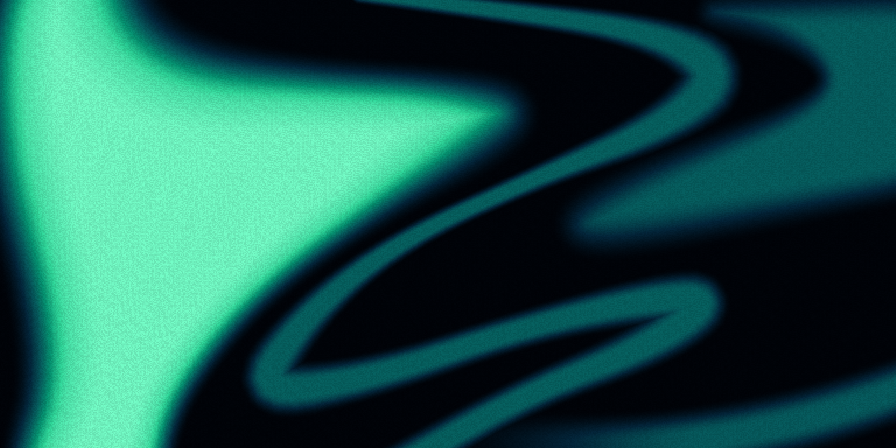
Write a Shadertoy shader that draws this background.

```glsl
// Soft glowing green sheet with winding teal ribbons on near-black, with film grain.

const int POINTS = 16;
const int STEPS = 6;

// Control points: x, y in canvas heights, then edge softness or half width.
const vec3 SHEET[POINTS] = vec3[POINTS](
    vec3(0.03, 1.12, 0.06), vec3(0.25, 1.12, 0.08), vec3(0.29, 0.95, 0.09), vec3(0.43, 0.855, 0.08),
    vec3(0.68, 0.825, 0.06), vec3(0.97, 0.81, 0.055), vec3(1.16, 0.765, 0.08), vec3(1.09, 0.69, 0.08),
    vec3(0.86, 0.545, 0.05), vec3(0.625, 0.38, 0.04), vec3(0.47, 0.22, 0.04), vec3(0.37, 0.06, 0.04),
    vec3(0.35, -0.12, 0.04), vec3(0.01, -0.10, 0.05), vec3(0.125, 0.19, 0.07), vec3(-0.03, 0.74, 0.07));

const vec3 RIBBON[POINTS] = vec3[POINTS](
    vec3(0.52, 1.05, 0.015), vec3(1.09, 0.98, 0.02), vec3(1.46, 0.93, 0.03), vec3(1.62, 0.84, 0.06),
    vec3(1.50, 0.725, 0.04), vec3(1.20, 0.605, 0.02), vec3(0.885, 0.46, 0.022), vec3(0.68, 0.295, 0.035),
    vec3(0.56, 0.115, 0.05), vec3(0.83, 0.155, 0.035), vec3(1.17, 0.27, 0.03), vec3(1.46, 0.335, 0.04),
    vec3(1.595, 0.335, 0.05), vec3(1.46, 0.23, 0.04), vec3(1.12, 0.10, 0.03), vec3(0.60, -0.22, 0.05));

const vec3 VEIL[POINTS] = vec3[POINTS](
    vec3(1.54, 0.98, 0.05), vec3(1.71, 0.94, 0.05), vec3(1.82, 0.88, 0.035), vec3(1.855, 0.81, 0.03),
    vec3(1.77, 0.745, 0.04), vec3(1.61, 0.68, 0.045), vec3(1.43, 0.605, 0.05), vec3(1.28, 0.52, 0.06),
    vec3(1.30, 0.465, 0.06), vec3(1.48, 0.485, 0.06), vec3(1.69, 0.525, 0.055), vec3(1.875, 0.56, 0.05),
    vec3(2.08, 0.60, 0.05), vec3(2.35, 0.80, 0.05), vec3(2.10, 1.00, 0.06), vec3(1.80, 0.99, 0.05));

float hash(vec2 p) {
    return fract(sin(dot(p, vec2(127.1, 311.7))) * 43758.5453);
}

// Point on one piece of a quadratic B-spline.
vec3 spline(vec3 a, vec3 b, vec3 c, float t) {
    return mix(mix(mix(a, b, 0.5), b, t), mix(b, mix(b, c, 0.5), t), t);
}

// Distance to the curve divided by its local width; positive inside a closed loop.
float curveDistance(vec2 p, vec3 points[POINTS], int pieces) {
    float nearest = 1e3;
    float side = -1.0;
    for (int i = 0; i < pieces; i++) {
        vec3 a = points[i];
        vec3 b = points[(i + 1) % POINTS];
        vec3 c = points[(i + 2) % POINTS];
        vec3 from = spline(a, b, c, 0.0);
        for (int k = 1; k <= STEPS; k++) {
            vec3 to = spline(a, b, c, float(k) / float(STEPS));
            vec2 edge = to.xy - from.xy;
            vec2 offset = p - from.xy;
            float t = clamp(dot(offset, edge) / dot(edge, edge), 0.0, 1.0);
            nearest = min(nearest, length(offset - edge * t) / mix(from.z, to.z, t));
            // Each crossing to the right flips inside and outside
            if ((from.y > p.y) != (to.y > p.y) && offset.x < edge.x * offset.y / edge.y) side = -side;
            from = to;
        }
    }
    return nearest * side;
}

// Gradient from night through teal to mint.
vec3 ramp(float level) {
    float t = level * 5.0;
    vec3 color = vec3(0.0, 0.01, 0.03);
    color = mix(color, vec3(0.01, 0.14, 0.22), clamp(t, 0.0, 1.0));
    color = mix(color, vec3(0.02, 0.34, 0.35), clamp(t - 1.0, 0.0, 1.0));
    color = mix(color, vec3(0.02, 0.56, 0.43), clamp(t - 2.0, 0.0, 1.0));
    color = mix(color, vec3(0.18, 0.81, 0.58), clamp(t - 3.0, 0.0, 1.0));
    return mix(color, vec3(0.43, 0.94, 0.74), clamp(t - 4.0, 0.0, 1.0));
}

void mainImage(out vec4 fragColor, in vec2 fragCoord) {
    vec2 p = fragCoord / iResolution.y;
    p.x *= 2.0 * iResolution.y / iResolution.x;

    // Bright sheet: a soft rim, then a slower rise to the core
    float sheet = curveDistance(p, SHEET, POINTS);
    float level = 0.8 * smoothstep(-1.0, 1.0, sheet) + 0.2 * smoothstep(0.0, 2.2, sheet);

    // Winding ribbon and the veil on the right
    float ribbon = abs(curveDistance(p, RIBBON, POINTS - 2));
    level = max(level, 0.42 * (1.0 - smoothstep(0.4, 1.5, ribbon)));
    level = max(level, 0.41 * smoothstep(-1.0, 1.0, curveDistance(p, VEIL, POINTS)));

    // Low arc rising to the right
    float rise = max(p.x - 1.3, 0.0);
    float arc = abs(p.y - 0.26 * rise * rise) / 0.052;
    float arcFade = smoothstep(0.95, 1.6, p.x);
    level = max(level, 0.4 * arcFade * (1.0 - smoothstep(0.3, 1.6, arc)));

    // Film grain
    float grain = hash(floor(p * 384.0)) - 0.5;
    vec3 color = ramp(level) * (1.0 + 0.12 * grain) + 0.008 * grain;
    fragColor = vec4(clamp(color, 0.0, 1.0), 1.0);
}
```
